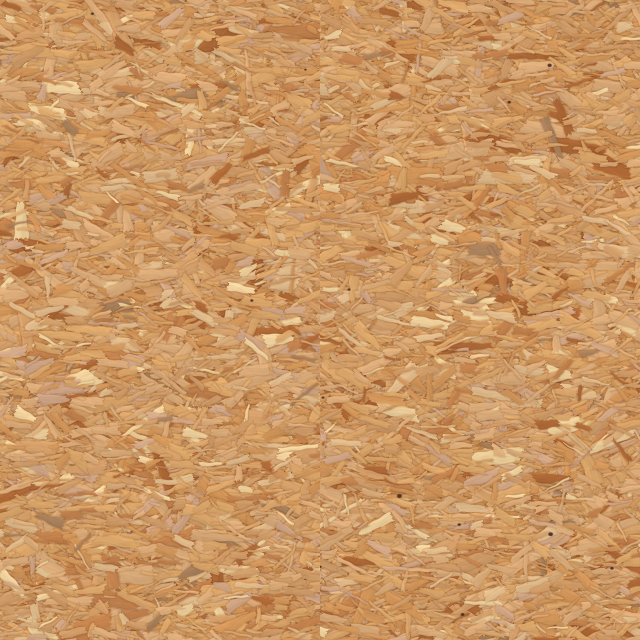
Reproduce this texture procedurally as a Shadertoy shader.

```glsl
// Oriented strand board: many layers of scattered wood flakes, mostly lying flat
// across the sheet. Each flake is a tapered, skewed box with its own tint, wavy
// grain and thin contact shadow; two panels meet at a vertical seam.

const int LAYERS = 17;
const float SEAM_X = 0.5;
const vec3 BASE_WOOD = vec3(0.77, 0.55, 0.33);
const vec3 SHADOW_TINT = vec3(0.86, 0.79, 0.71);
const vec3 CREAM = vec3(0.92, 0.81, 0.61);
const vec3 RUST = vec3(0.66, 0.39, 0.20);
const vec3 MAUVE = vec3(0.80, 0.64, 0.52);
const vec3 GREY_BROWN = vec3(0.64, 0.49, 0.35);
const vec3 KNOT = vec3(0.24, 0.13, 0.09);

vec4 hash4(vec3 p) {
    vec4 q = fract(p.xyzx * vec4(0.1031, 0.1030, 0.0973, 0.1099));
    q += dot(q, q.wzxy + 33.33);
    return fract((q.xxyz + q.yzzw) * q.zywx);
}

vec2 rotate(vec2 p, float angle) {
    float c = cos(angle), s = sin(angle);
    return vec2(c * p.x + s * p.y, c * p.y - s * p.x);
}

// Common wood tones by share, with a few rare accents.
vec3 woodTone(float pick, float rare) {
    if (rare < 0.035) return CREAM;
    if (rare < 0.065) return RUST;
    if (rare < 0.115) return MAUVE;
    if (rare < 0.125) return GREY_BROWN;
    if (pick < 0.27) return vec3(0.84, 0.66, 0.47);
    if (pick < 0.52) return vec3(0.84, 0.64, 0.41);
    if (pick < 0.72) return vec3(0.80, 0.60, 0.40);
    if (pick < 0.86) return vec3(0.80, 0.57, 0.34);
    if (pick < 0.95) return vec3(0.86, 0.72, 0.54);
    return vec3(0.74, 0.49, 0.29);
}

// Layered sines stretched along the flake.
float woodGrain(vec2 q, float seed) {
    float bend = 1.6 * sin(q.x * 55.0 + seed) + sin(q.x * 131.0 - seed);
    float fine = sin(q.y * 1250.0 + bend * 1.7 + seed * 3.0);
    float broad = sin(q.y * 560.0 + bend + seed);
    float mottle = sin(q.x * 240.0 + seed) * sin(q.y * 390.0 + bend);
    return 0.4 * fine + 0.4 * broad + 0.4 * mottle;
}

// Signed distance to a tapered strip with slanted, torn ends.
float flakeDistance(vec2 q, vec2 halfSize, float taper, float skew, float seed) {
    float torn = 0.0012 * sin(q.y * 900.0 + seed) + 0.0007 * sin(q.y * 2100.0 - seed);
    float wavy = 0.0006 * sin(q.x * 260.0 + seed);
    float ends = abs(q.x + skew * q.y) - halfSize.x + torn;
    float sides = abs(q.y + wavy) - halfSize.y * (1.0 + taper * q.x / halfSize.x);
    return max(ends, sides);
}

// Paints one grid of flakes over the colour below it.
vec3 paintLayer(vec3 colour, vec2 p, float cellSize, float layer, float blur) {
    vec2 home = floor(p / cellSize);
    for (int j = -1; j <= 1; j++)
    for (int i = -1; i <= 1; i++) {
        vec2 cell = home + vec2(i, j);
        vec4 place = hash4(vec3(cell, layer * 7.0 + 1.0));
        vec4 form = hash4(vec3(cell, layer * 7.0 + 4.0));
        vec4 look = hash4(vec3(cell, layer * 7.0 + 6.0));

        // Shallow angles dominate; some flakes lie any way.
        float angle = (place.z + place.w - 1.0) * 0.95;
        if (form.w < 0.14) angle = look.w * 3.1416;
        vec2 q = rotate(p - (cell + place.xy) * cellSize, angle);
        vec2 halfSize = cellSize * vec2(0.25 + 0.55 * form.x, 0.045 + 0.18 * form.y * form.y);
        float seed = look.z * 40.0;
        float d = flakeDistance(q, halfSize, (form.z - 0.5) * 1.1, (look.w - 0.5) * 1.6, seed);
        if (d > 0.004) continue;

        float shade = 1.0 - smoothstep(-0.0005, 0.0035, d);
        colour *= mix(vec3(1.0), SHADOW_TINT, 0.6 * shade);
        vec3 wood = woodTone(look.x, look.y);
        wood *= 1.0 + (look.z - 0.5) * 0.07 + 0.028 * woodGrain(q, seed);
        wood *= 1.0 + 0.04 * q.y / halfSize.y;
        colour = mix(colour, wood, 0.93 * (1.0 - smoothstep(-blur, blur, d)));
    }
    return colour;
}

// Sparse dark pin knots.
float knotMask(vec2 p, float blur) {
    const float spacing = 0.09;
    vec2 cell = floor(p / spacing);
    vec4 h = hash4(vec3(cell, 211.0));
    vec2 centre = (cell + 0.15 + 0.7 * h.xy) * spacing;
    float radius = mix(0.0015, 0.0035, h.z);
    float d = length((p - centre) * vec2(1.0, 1.25)) - radius;
    return step(h.w, 0.06) * (1.0 - smoothstep(-blur, blur * 1.5, d));
}

void mainImage(out vec4 fragColor, in vec2 fragCoord) {
    vec2 uv = fragCoord / iResolution.y;
    float blur = max(0.8 / iResolution.y, 0.0009);

    // The right panel shows another part of the board.
    vec2 p = uv + vec2(2.0, 3.0) + step(SEAM_X, uv.x) * vec2(3.37, 1.71);

    vec3 colour = BASE_WOOD * (1.0 + 0.05 * woodGrain(p, 2.0));
    for (int k = 0; k < LAYERS; k++) {
        float layer = float(k);
        float cellSize = mix(0.027, 0.061, fract(layer * 0.618 + 0.2));
        vec2 shift = vec2(0.137, 0.071) * layer;
        colour = paintLayer(colour, p + shift, cellSize, layer, blur);
    }
    colour = mix(colour, KNOT, 0.85 * knotMask(p, blur));
    fragColor = vec4(clamp(colour * 1.02, 0.0, 1.0), 1.0);
}
```
